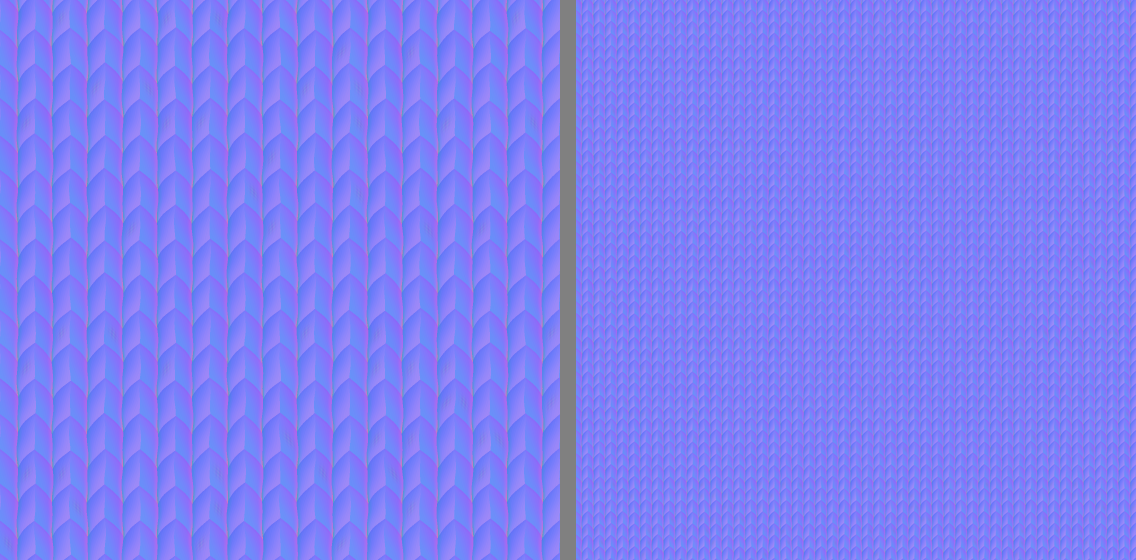
Left: one tile. Right: repeated 3 by 3.
This texture map is drawn by a WebGL 1 fragment shader. Its source:

```glsl
precision highp float;
// Normal map of a knitted fabric: columns of paired, overlapping leaf-shaped stitches.

#define REPEATS 16.0        // stitches across and down
#define ROW_PHASE 0.17      // height of the first stitch peak
#define ARCH_DROP 0.54      // fall of the arch from peak to column edge
#define PEAK_JITTER 0.11    // uneven stitch heights
#define COLUMN_WOBBLE 0.014 // uneven column edges
#define FIBRE_COUNT 12.0    // fibres per stitch width
#define FIBRE_DEPTH 0.034
#define EDGE_TILT 0.26      // slope along column edges
#define TIP_TILT 0.42       // extra slope where stitches tuck in
#define TINT_JITTER 0.035

uniform vec2 u_resolution;

const float TAU = 6.2831853;

// Hash of a stitch cell, wrapping with the tile.
float cellHash(vec2 cell, float seed) {
  vec2 c = mod(cell, REPEATS);
  return fract(sin(dot(c, vec2(12.99, 78.23)) + seed * 37.7) * 43758.5);
}

float peakOffset(float column, float row) {
  return (cellHash(vec2(column, row), 1.0) - 0.5) * PEAK_JITTER;
}

// Streaks running along the leaf, broken up by slower waves.
float fibres(float across, float along, float phase) {
  float bend = 0.5 * sin(5.0 * along + phase);
  float a = across * FIBRE_COUNT * TAU + phase;
  float streaks = 0.55 * sin(a + bend) + 0.45 * sin(a * 1.63 - bend * 2.0 + phase);
  return streaks * (0.65 + 0.35 * sin(a * 0.31 + along * 7.0 + phase * 3.0));
}

vec3 knit(vec2 uv) {
  // Column and side of the stitch
  vec2 p = uv * REPEATS;
  p.x += COLUMN_WOBBLE * (sin(TAU * (REPEATS * uv.y + 5.0 * uv.x))
                        + sin(TAU * (7.0 * uv.y - 3.0 * uv.x)));
  float column = floor(p.x + 0.5);
  float offset = p.x - column;
  float side = offset < 0.0 ? -1.0 : 1.0;
  float outward = min(abs(offset) * 2.0, 1.0);

  // Row of the stitch below the pointed arch
  float arch = ARCH_DROP * (0.72 * outward + 0.28 * pow(outward, 4.0));
  float v = p.y - ROW_PHASE + arch;
  float nearest = floor(v + 0.5);
  float row = v < nearest + peakOffset(column, nearest) ? nearest : nearest + 1.0;
  float top = row + peakOffset(column, row);
  float bottom = row - 1.0 + peakOffset(column, row - 1.0);
  float down = clamp((top - v) / (top - bottom), 0.0, 1.0);
  vec2 cell = vec2(column, row);

  // Rounded leaf: from its upper outer flank to its lower inner flank
  float flank = 2.0 * (0.6 * down + 0.4 * (1.0 - outward)) - 1.0;
  float bulge = sin(flank * TAU * 0.25);
  vec2 tilt = side < 0.0 ? vec2(0.01, 0.005) + bulge * vec2(0.225, 0.07)
                         : vec2(-0.03, -0.01) + bulge * vec2(-0.15, 0.145);
  tilt.y -= 0.04 * (1.0 - smoothstep(0.0, 0.12, down));

  // Fibres and variation between stitches
  float phase = TAU * cellHash(cell, 2.0 + side);
  float across = -abs(offset) + 0.4 * down;
  float strength = side < 0.0 ? 1.0 : 0.45;
  tilt += vec2(1.0, 0.35) * side * -FIBRE_DEPTH * strength * fibres(across, down, phase);
  tilt += TINT_JITTER * (vec2(cellHash(cell, 5.0 + side), cellHash(cell, 8.0 + side)) - 0.5);

  // Column edges and tucked tips
  float edge = smoothstep(0.72, 1.0, outward);
  float tip = smoothstep(0.87, 1.0, outward) * smoothstep(0.45, 1.0, down);
  float slope = edge * EDGE_TILT + tip * TIP_TILT;
  tilt += side < 0.0 ? slope * vec2(-0.6, 0.35) : slope * vec2(1.0, -0.1);

  // Occasional worn smudge
  float worn = step(0.9, cellHash(cell, 11.0 + side));
  vec2 spot = vec2(outward - 0.5, (down - 0.5) * 1.6);
  float smudge = worn * exp(-14.0 * dot(spot, spot));
  tilt += smudge * 0.06 * sin(vec2(43.0, 31.0) * spot.yx + phase);

  float facing = sqrt(max(1.0 - dot(tilt, tilt), 0.0));
  vec3 colour = vec3(0.5 + 0.5 * tilt, 0.49 + 0.495 * facing);
  colour.b -= 0.06 * smudge + (side < 0.0 ? 0.04 : 0.015) * edge + 0.14 * tip;
  return colour;
}

void main() {
  // Average a 3 by 3 grid of samples for smooth edges
  vec3 sum = vec3(0.0);
  for (int j = 0; j < 3; j++) {
    for (int i = 0; i < 3; i++) {
      vec2 shift = (vec2(float(i), float(j)) - 1.0) / 3.0;
      sum += knit((gl_FragCoord.xy + shift) / u_resolution);
    }
  }
  gl_FragColor = vec4(sum / 9.0, 1.0);
}
```
